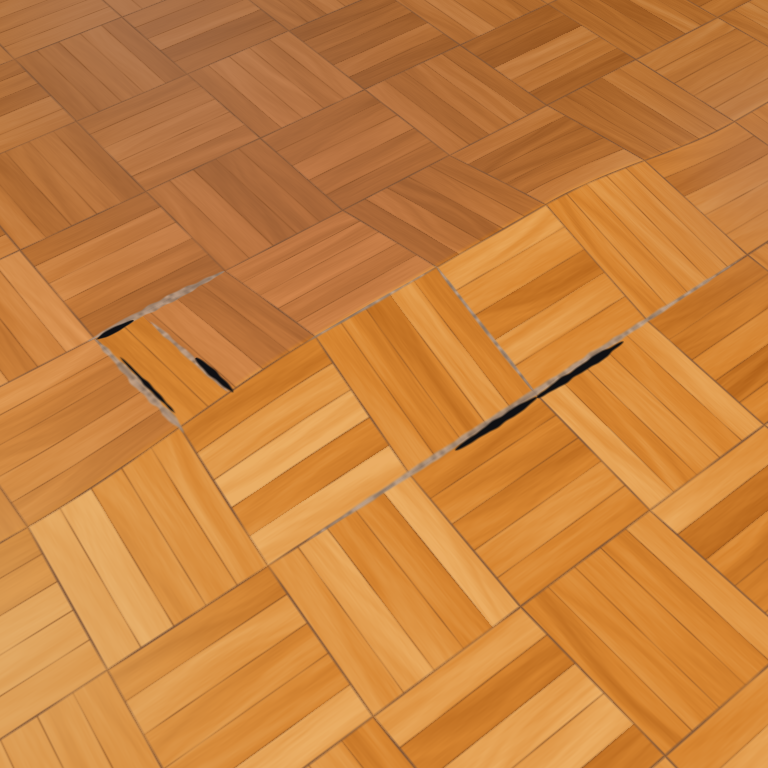
A three.js fragment shader for this texture:

```glsl
// Buckled mosaic parquet seen in perspective: square tiles of five planks whose
// direction alternates. Canvas points are projected onto the floor plane, a raised
// ridge bends that projection, and torn joints are drawn along the tile lines.
#define PLANKS 5.0
#define RIDGE_HEIGHT 0.033
#define PLANK_SEAM 0.003
#define TILE_SEAM 0.006
#define GRAIN 0.26
#define TONE_SPREAD 0.54
#define DARK_OAK vec3(0.68, 0.37, 0.09)
#define MID_OAK vec3(0.84, 0.52, 0.19)
#define PALE_OAK vec3(0.92, 0.68, 0.39)
#define ROSE_SHADE vec3(0.71, 0.435, 0.26)
#define TORN_EDGE vec3(0.66, 0.58, 0.52)
#define GAP_BLACK vec3(0.06, 0.06, 0.07)

varying vec2 vUv;

float hash(vec2 p) {
  vec3 q = fract(vec3(p.xyx) * 0.1031);
  q += dot(q, q.yzx + 33.33);
  return fract((q.x + q.y) * q.z);
}

float noise(vec2 p) {
  vec2 i = floor(p), f = fract(p);
  f = f * f * (3.0 - 2.0 * f);
  return mix(mix(hash(i), hash(i + vec2(1, 0)), f.x),
             mix(hash(i + vec2(0, 1)), hash(i + vec2(1, 1)), f.x), f.y);
}

float cross2(vec2 a, vec2 b) { return a.x * b.y - a.y * b.x; }

// Inverse perspective: canvas point to floor coordinates in tiles
vec2 floorPoint(vec2 p) {
  vec2 a = vec2(0.2169, 0.1430) - 0.0633 * p;
  vec2 b = vec2(0.1107, -0.1897) + 0.0831 * p;
  vec2 r = p - vec2(0.3646, 0.2734);
  return vec2(cross2(r, b), cross2(a, r)) / cross2(a, b);
}

float ridge(vec2 q) {
  float span = smoothstep(-1.0, 1.0, q.x) * (1.0 - smoothstep(3.0, 5.0, q.x));
  return RIDGE_HEIGHT * span * max(0.0, 1.0 - abs(q.y + 1.0));
}

// Ragged spindle along a joint: d is across it, t along it from lo to hi
float tear(float d, float t, float lo, float hi, float width) {
  float s = clamp((t - lo) / (hi - lo), 0.0, 1.0);
  float r = width * sqrt(4.0 * s * (1.0 - s)) * (0.6 + 0.6 * noise(vec2(t * 14.0, lo * 9.0)));
  return (1.0 - smoothstep(r - 0.012, r + 0.008, abs(d))) * smoothstep(0.0, 0.01, r);
}

float seam(float d, float width, float soft) {
  return 1.0 - smoothstep(width - soft, width + soft, d);
}

float glow(vec2 p, vec2 center, float falloff) {
  vec2 d = p - center;
  return exp(-dot(d, d) * falloff);
}

vec3 oak(float tone) {
  return tone < 0.5 ? mix(DARK_OAK, MID_OAK, tone * 2.0)
                    : mix(MID_OAK, PALE_OAK, tone * 2.0 - 1.0);
}

void main() {
  // Floor position, lifted at the ridge and slipped sideways in front of it
  vec2 q = floorPoint(vUv);
  for (int i = 0; i < 4; i++) q = floorPoint(vUv - vec2(0.0, ridge(q)));
  float depth = 1.0 + 0.0633 * q.x - 0.0831 * q.y;
  q.x += 0.08 * clamp(q.y + 1.0, 0.0, 2.0);

  // Tile and plank
  vec2 cell = floor(q), f = fract(q);
  bool upright = mod(cell.x + cell.y, 2.0) < 0.5;
  vec2 board = upright ? f : f.yx;
  float k = floor(board.x * PLANKS);
  vec2 id = cell * vec2(7.0, 13.0) + vec2(k * 3.0, k) + 61.0;

  // Gently wavy grain, stretched along each plank; upright tiles are more even
  float seed = hash(id + 5.0) * 50.0;
  float bend = (noise(vec2(board.y * 1.6, board.x * 4.0) + seed) - 0.5) * 0.12
             + (hash(id + 9.0) - 0.5) * 0.18 * board.y;
  float across = board.x + bend;
  float streak = noise(vec2(across * 14.0, board.y * 1.1) + seed);
  float fine = noise(vec2(across * 48.0, board.y * 3.0) + seed);
  float pore = noise(vec2(board.x * 110.0, board.y * 12.0) + seed);
  float spread = TONE_SPREAD * (upright ? 0.75 : 1.1);
  float tone = 0.52 + spread * (hash(id) - 0.5) + 0.22 * (hash(cell + 40.0) - 0.5);
  tone += GRAIN * (1.2 * (streak - 0.5) + 0.5 * (fine - 0.5) + 0.3 * (pore - 0.5));
  tone += 0.16 * (1.0 - smoothstep(0.1, 0.75, vUv.y)) - 0.04;
  vec3 col = oak(clamp(tone, 0.0, 1.0));

  // Rosy shade behind the ridge, sparing one loose plank, and soft window sheen
  float loose = step(0.0, q.x) * step(q.x, 0.34) * step(-2.0, q.y) * step(q.y, -1.0);
  float behind = (1.0 - smoothstep(-1.05, -0.99, q.y)) * (1.0 - loose);
  float rose = behind * (0.16 + 0.66 * glow(vUv, vec2(0.40, 0.74), 7.0));
  col = mix(col, ROSE_SHADE * (0.82 + 0.36 * tone), rose);
  col *= 1.0 - 0.10 * behind * smoothstep(0.5, 1.0, vUv.y);
  col = mix(col, vec3(0.88, 0.71, 0.48), 0.50 * glow(vUv, vec2(0.0, 0.14), 14.0));
  col = mix(col, vec3(0.66, 0.48, 0.38), 0.55 * glow(vUv, vec2(0.16, 1.02), 16.0));
  col = mix(col, vec3(0.69, 0.49, 0.38), 0.50 * glow(vUv, vec2(1.0, 0.79), 45.0));

  // Faint joints between planks, clearer ones between tiles
  float soft = 0.008 * depth;
  float local = fract(board.x * PLANKS);
  float plankEdge = min(local, 1.0 - local) / PLANKS;
  vec2 edge = min(f, 1.0 - f);
  float wear = 0.20 + 0.50 * noise(q * 5.0);
  col = mix(col, vec3(0.47, 0.27, 0.12), wear * seam(plankEdge, PLANK_SEAM, soft));
  col = mix(col, vec3(0.48, 0.33, 0.23), (wear + 0.15) * seam(min(edge.x, edge.y), TILE_SEAM, soft));

  // Splintered pale edges, then open black gaps
  float torn = max(tear(q.y, q.x, 0.25, 3.95, 0.024), tear(q.x - 2.0, q.y, -1.05, 0.05, 0.017));
  torn = max(torn, max(tear(q.y + 2.0, q.x, -0.05, 1.0, 0.038), tear(q.x, q.y, -2.0, -0.95, 0.032)));
  torn = max(torn, max(tear(q.y + 1.0, q.x, 0.9, 2.0, 0.013), tear(q.x - 0.35, q.y, -1.9, -1.0, 0.022)));
  float gap = max(tear(q.y - 0.032, q.x, 1.32, 2.0, 0.026), tear(q.y - 0.036, q.x, 1.98, 2.75, 0.030));
  gap = max(gap, max(tear(q.x - 0.37, q.y, -1.4, -0.98, 0.025), tear(q.y + 1.98, q.x, 0.0, 0.28, 0.026)));
  gap = max(gap, tear(q.x - 0.035, q.y, -1.75, -1.1, 0.015));
  col = mix(col, TORN_EDGE * (0.80 + 0.36 * noise(q * 32.0)), 0.80 * torn);
  col = mix(col, GAP_BLACK, gap);
  gl_FragColor = vec4(col, 1.0);
}
```
